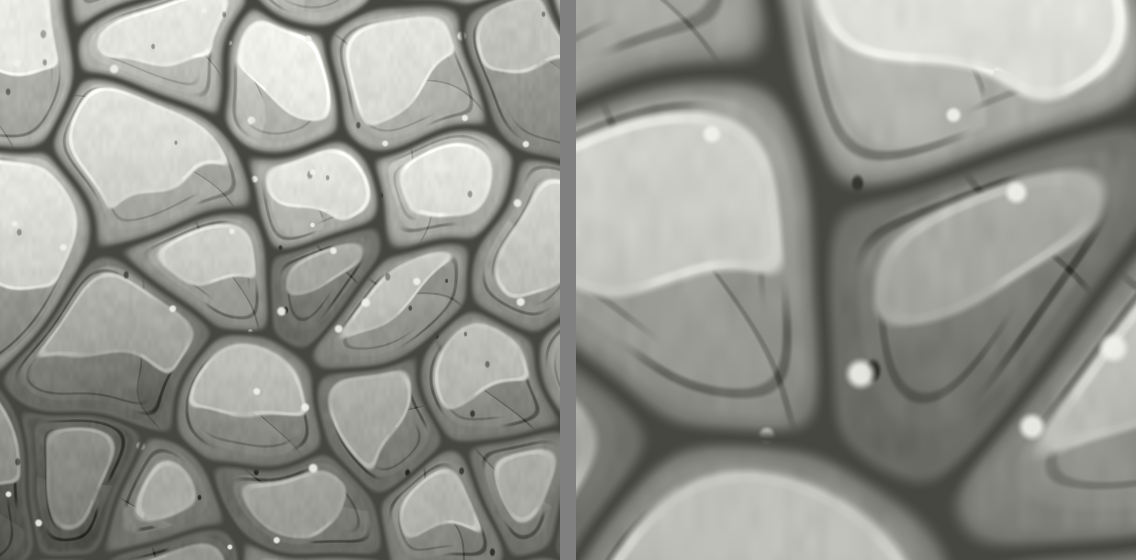
Left: the whole. Right: its middle third, enlarged.
This texture is drawn by a three.js fragment shader. Its source:

```glsl
// Painted grey cobbles: rounded cellular stones with narrow dark seams between them.
// Each stone has a collar, two shaded side plates and a pale top facet cut by a ledge;
// contour strokes, pale rims, grain and small pits and glints are laid over them.
#define CELLS 4.9
#define DROPPED 0.2
#define SEAM_TONE 0.28
#define SEAM_SHADE 0.42
#define LIGHT_LOW 0.66
#define LIGHT_HIGH 0.88
#define SIDE_DROP 0.14
#define COLLAR_DROP 0.2
#define SOFT 0.014
#define GRAIN 0.035
#define SPECK_GRID 21.0

varying vec2 vUv;

float hash(vec2 p) { return fract(sin(dot(p, vec2(127.1, 311.7))) * 43758.55); }
vec2 hash2(vec2 p) { return vec2(hash(p), hash(p + 57.3)); }
vec2 seedPoint(vec2 id) { return id + 0.1 + 0.8 * hash2(id); }
bool isDropped(vec2 id) { return hash(id + 19.7) < DROPPED; }

// Grid id of the stone that owns p; dropped seeds leave larger stones
vec2 nearestStone(vec2 p) {
  vec2 best = floor(p);
  float bestDist = 100.0;
  for (int y = -2; y <= 2; y++) {
    for (int x = -2; x <= 2; x++) {
      vec2 id = floor(p) + vec2(float(x), float(y));
      if (isDropped(id)) continue;
      float dist = distance(seedPoint(id), p);
      if (dist < bestDist) { bestDist = dist; best = id; }
    }
  }
  return best;
}

// Distance to the stone's border; a lower sharpness rounds the corners more
float borderDistance(vec2 p, vec2 home, float sharpness) {
  vec2 center = seedPoint(home);
  float sum = 0.0;
  for (int y = -2; y <= 2; y++) {
    for (int x = -2; x <= 2; x++) {
      vec2 id = home + vec2(float(x), float(y));
      if (id == home || isDropped(id)) continue;
      vec2 other = seedPoint(id);
      sum += exp(-sharpness * dot(0.5 * (center + other) - p, normalize(other - center)));
    }
  }
  return -log(sum) / sharpness;
}

float smoothMin(float a, float b, float k) {
  float h = clamp(0.5 + 0.5 * (b - a) / k, 0.0, 1.0);
  return mix(b, a, h) - k * h * (1.0 - h);
}

float stroke(float dist, float width) { return 1.0 - smoothstep(0.2 * width, width, abs(dist)); }

float valueNoise(vec2 p) {
  vec2 id = floor(p), f = smoothstep(0.0, 1.0, fract(p));
  vec2 right = vec2(1.0, 0.0);
  return mix(mix(hash(id), hash(id + right), f.x),
             mix(hash(id + right.yx), hash(id + 1.0), f.x), f.y);
}

// Round specks scattered on a jittered grid, tall when stretch is below one
float specks(vec2 uv, float salt, float share, float radius, float stretch) {
  vec2 g = uv * SPECK_GRID + salt;
  vec2 id = floor(g);
  vec2 q = fract(g) - 0.25 - 0.5 * hash2(id + salt);
  float size = radius * (0.6 + 0.6 * hash(id + 8.1));
  float mask = 1.0 - smoothstep(0.5 * size, 1.3 * size, length(q * vec2(1.0, stretch)));
  return mask * step(hash(id + 3.3 * salt), share);
}

void main() {
  // Bend the plane so that the borders curve
  vec2 p = vUv * CELLS + vec2(3.0, 8.0);
  p += 0.15 * sin(p.yx * 2.1 + vec2(0.4, 1.9)) + 0.03 * sin(p.yx * 6.1);
  vec2 home = nearestStone(p);
  vec2 q = p - seedPoint(home);
  vec2 rnd = hash2(home + 31.0);
  float border = borderDistance(p, home, 22.0);
  float inner = borderDistance(p - vec2(0.02, 0.03), home, 11.0);
  float contour = borderDistance(p + vec2(0.05, -0.06) * (rnd - 0.3), home, 14.0);

  // Top facet: the inset stone outline above a wavy, tilted ledge
  vec2 up = normalize(vec2(1.7 * (rnd.x - 0.65), 1.0));
  float along = dot(q, vec2(up.y, -up.x));
  float ledge = dot(q, up) + 0.03 + 0.22 * rnd.y + 0.035 * sin(along * 8.0 + 6.0 * rnd.x);
  float facet = smoothMin(inner - mix(0.06, 0.16, rnd.y), ledge, 0.08);
  float facetMask = smoothstep(-SOFT, SOFT, facet);
  float plate = along + 0.5 * dot(q, up) - 0.2 + 0.3 * rnd.x + 0.04 * sin(q.y * 9.0);

  // Tones fall from the bright top of the canvas to the dim bottom
  float light = mix(LIGHT_LOW, LIGHT_HIGH, smoothstep(0.0, 0.95, vUv.y)) + 0.1 * (rnd.x - 0.5);
  light -= 0.13 * step(0.85, hash(home + 77.0));
  float side = light - SIDE_DROP + 0.08 * q.y - 0.05 * smoothstep(-SOFT, SOFT, plate);
  float tone = mix(light - COLLAR_DROP, side, smoothstep(-SOFT, SOFT, inner - 0.07));
  tone = mix(tone, light + 0.04 * q.y, facetMask);

  // Pale rims and broken contour strokes
  float fade = smoothstep(-0.3, 0.6, sin(atan(q.y, q.x) * 2.0 + 6.0 * rnd.y));
  tone += 0.09 * stroke(facet - 0.02, 0.022) * (0.25 + 0.75 * fade);
  float lines = stroke(contour - 0.1, 0.02) * fade + 0.6 * stroke(contour - 0.17, 0.016) * (1.0 - fade);
  tone -= 0.17 * (lines + 0.7 * stroke(plate, 0.016) * fade) * (1.0 - facetMask);

  // Fine mottled grain, drawn out vertically
  tone += GRAIN * (valueNoise(vUv * vec2(150.0, 70.0)) + valueNoise(vUv * 47.0) - 1.0);

  // Soft shade beside the dark seams, then pits and glints on the stones
  float stone = smoothstep(-0.005, 0.045, border);
  tone = mix(SEAM_SHADE, tone, smoothstep(0.0, 0.085, border));
  tone = mix(SEAM_TONE, tone, stone);
  tone -= 0.28 * stone * specks(vUv, 5.0, 0.07, 0.1, 0.7);
  tone = mix(tone, 0.95, 0.9 * stone * specks(vUv, 12.0, 0.06, 0.15, 1.0));
  gl_FragColor = vec4(clamp(vec3(tone, tone, tone - 0.02), 0.0, 1.0), 1.0);
}
```
